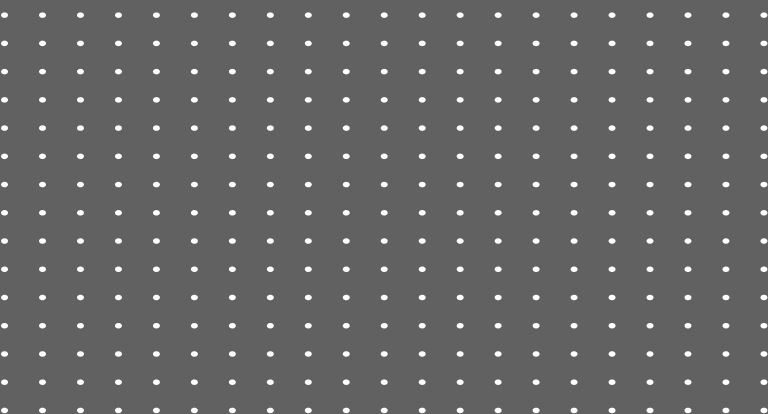
Give the GLSL for this pattern, as a WebGL 2 fragment shader.

```glsl
#version 300 es
precision highp float;

#define PITCH vec2(0.04944, 0.0682)
#define FIRST_DOT vec2(0.0059, 0.0086)
#define DOT_RADIUS vec2(0.0045, 0.0066)
#define GROUND_COLOR vec3(0.38)
#define DOT_COLOR vec3(0.995)

uniform vec2 u_resolution;
out vec4 fragColor;

// Approximate signed distance to an ellipse
float ellipseDistance(vec2 p, vec2 radius) {
    float k = length(p / radius);
    float slope = length(p / (radius * radius));
    return k * (k - 1.0) / max(slope, 1e-4);
}

void main() {
    vec2 uv = gl_FragCoord.xy / u_resolution;

    // Offset from the nearest dot centre, in canvas heights
    vec2 offset = (fract((uv - FIRST_DOT) / PITCH + 0.5) - 0.5) * PITCH;
    vec2 aspect = vec2(u_resolution.x / u_resolution.y, 1.0);
    float d = ellipseDistance(offset * aspect, DOT_RADIUS * aspect);

    // One-pixel soft edge
    float coverage = clamp(0.5 - d * u_resolution.y, 0.0, 1.0);
    fragColor = vec4(mix(GROUND_COLOR, DOT_COLOR, coverage), 1.0);
}
```
